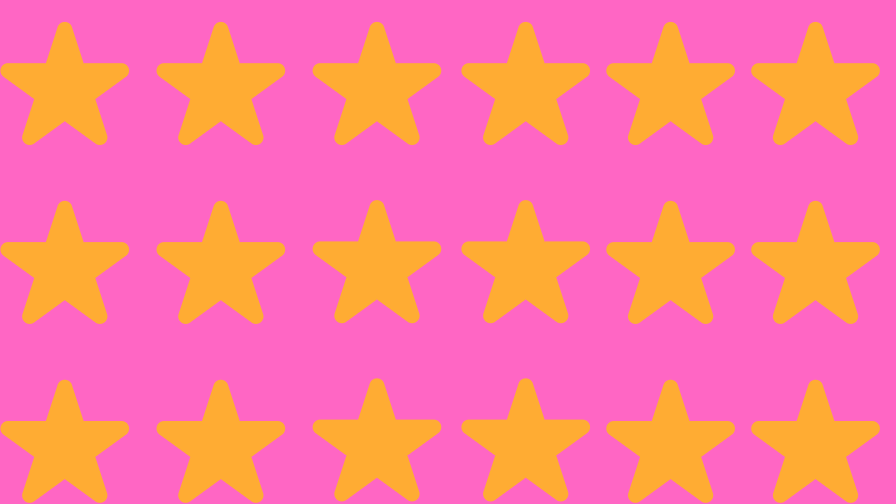
Reproduce this pattern procedurally as a Shadertoy shader.

```glsl
// Three rows of six round-tipped orange stars on flat pink.
// One arm of a star is a distance function, folded fivefold; loops place the
// stars on a slightly uneven grid. All lengths are in canvas heights.

#define BACKGROUND  vec3(1.0, 0.400, 0.769)
#define STAR_COLOUR vec3(1.0, 0.675, 0.200)
#define COLUMNS 6
#define ROWS 3
#define NOTCH_RADIUS 0.0637            // centre to inner corners
#define TIP_RADIUS   0.1185            // centre to middle of each rounded tip
#define FIRST_STAR   vec2(0.1285, 0.8231)
#define WIDE_STEP    0.3097            // spacing of the left three columns
#define RIGHT_START  1.0431            // centre of the fourth column
#define NARROW_STEP  0.2875            // spacing of the right three columns
#define ROW_STEP     0.3550
#define MIDDLE_STEP  0.3536            // row spacing of the two middle columns

const float PI = 3.14159265;

// Signed distance to a star with sharp notches and rounded tips.
float starDistance(vec2 p) {
    // Fold the plane onto half an arm that points up.
    float sector = 2.0 * PI / 5.0;
    float angle = abs(mod(atan(p.x, p.y) + 0.5 * sector, sector) - 0.5 * sector);
    vec2 q = length(p) * vec2(sin(angle), cos(angle));

    // Straight side, tangent to the tip circle.
    vec2 normal = vec2(cos(PI / 10.0), sin(PI / 10.0));
    vec2 along = vec2(-normal.y, normal.x);
    float sideOffset = NOTCH_RADIUS * cos(PI / 5.0);
    vec2 fromTip = q - vec2(0.0, TIP_RADIUS);
    float roundness = sideOffset - TIP_RADIUS * normal.y;

    return dot(fromTip, along) > 0.0 ? length(fromTip) - roundness
                                     : dot(q, normal) - sideOffset;
}

// Centre of a star; columns and rows count from the top left.
vec2 starCentre(int column, int row) {
    float x = column < 3 ? FIRST_STAR.x + WIDE_STEP * float(column)
                         : RIGHT_START + NARROW_STEP * float(column - 3);
    bool middle = column == 2 || column == 3;
    float rowStep = middle ? MIDDLE_STEP : ROW_STEP;
    return vec2(x, FIRST_STAR.y - rowStep * float(row));
}

void mainImage(out vec4 fragColor, in vec2 fragCoord) {
    vec2 p = fragCoord / iResolution.y;
    float pixel = 1.0 / iResolution.y;

    // Nearest star wins.
    float d = 1e3;
    for (int row = 0; row < ROWS; row++)
        for (int column = 0; column < COLUMNS; column++)
            d = min(d, starDistance(p - starCentre(column, row)));

    float coverage = clamp(0.5 - d / pixel, 0.0, 1.0);
    fragColor = vec4(mix(BACKGROUND, STAR_COLOUR, coverage), 1.0);
}
```
